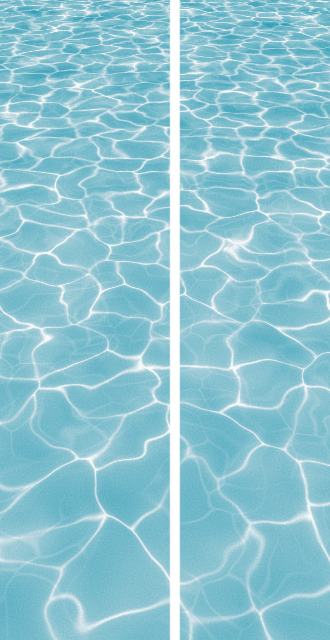
A WebGL 1 fragment shader for this texture:

```glsl
precision highp float;

uniform vec2 u_resolution;

vec2 hash2(vec2 p) {
  vec3 q = fract(p.xyx * vec3(0.1031, 0.1030, 0.0973));
  q += dot(q, q.yzx + 33.33);
  return fract((q.xx + q.yz) * q.zy);
}

float gradientNoise(vec2 p) {
  vec2 i = floor(p), f = fract(p);
  vec2 u = f * f * f * (f * (f * 6.0 - 15.0) + 10.0);
  vec2 e = vec2(0.0, 1.0);
  float a = dot(hash2(i) * 2.0 - 1.0, f);
  float b = dot(hash2(i + e.yx) * 2.0 - 1.0, f - e.yx);
  float c = dot(hash2(i + e.xy) * 2.0 - 1.0, f - e.xy);
  float d = dot(hash2(i + e.yy) * 2.0 - 1.0, f - e.yy);
  return mix(mix(a, b, u.x), mix(c, d, u.x), u.y);
}

vec2 warp(vec2 p) {
  return vec2(gradientNoise(p), gradientNoise(p + vec2(17.3, 41.7)));
}

// x: closeness to a cell border, y: closeness to a junction
vec2 cellBorders(vec2 p) {
  vec2 i = floor(p), f = fract(p);
  vec3 nearest = vec3(9.0);
  for (int y = -1; y <= 1; y++) {
    for (int x = -1; x <= 1; x++) {
      vec2 cell = vec2(float(x), float(y));
      float d = length(cell + 0.08 + 0.84 * hash2(i + cell) - f);
      if (d < nearest.x) nearest = vec3(d, nearest.xy);
      else if (d < nearest.y) nearest = vec3(nearest.x, d, nearest.y);
      else nearest.z = min(nearest.z, d);
    }
  }
  return nearest.yz - nearest.x;
}

void main() {
  vec2 uv = gl_FragCoord.xy / u_resolution.y;
  float across = gl_FragCoord.x / u_resolution.x;

  // Water plane receding towards the top
  float nearness = 1.28 - uv.y;
  float far = smoothstep(0.8, 0.28, nearness);
  vec2 water = vec2((uv.x - 0.26) * 9.0, 11.0) / nearness + vec2(60.0, 20.0);
  vec2 bent = water + 0.65 * warp(water * 0.85) + 0.2 * warp(water * 2.3);

  // Caustic network, fading in and out along its lines
  vec2 border = cellBorders(bent);
  vec2 fine = cellBorders(bent * 1.7 + 0.4 * warp(water * 1.4 + 8.0) + 31.0);
  float strength = smoothstep(-0.45, 0.35, gradientNoise(water * 0.9 + 5.0));
  float width = mix(0.075, 0.3, far);
  float line = smoothstep(width, 0.0, border.x) * mix(0.3, 1.0, strength);
  float fineLine = smoothstep(width * 1.6, 0.0, fine.x) * (1.0 - strength);
  float glow = exp(-5.0 * border.x);
  float junction = smoothstep(0.22, 0.0, border.y);

  // Soft shading, surface reflections and distant ripples
  float shade = gradientNoise(water * 0.7 + 90.0) + 0.6 * gradientNoise(bent * 1.9);
  float contour = abs(gradientNoise(bent * vec2(0.8, 1.1) + 50.0));
  float reflection = smoothstep(0.05, 0.0, contour) * smoothstep(0.1, 0.5, uv.y);
  float ripple = gradientNoise(water * vec2(0.55, 0.8) + 12.0);
  float grain = gradientNoise(uv * 370.0);

  float tone = 0.29 + 0.36 * shade + 0.3 * glow + 0.22 * junction;
  tone += 0.68 * line + 0.25 * fineLine + 0.16 * reflection;
  tone += far * (0.65 * ripple - 0.12) + 0.2 * grain;
  tone += 0.1 * smoothstep(0.35, 0.0, abs(uv.y - 0.6));

  // Turquoise through pale blue to white
  vec3 color = mix(vec3(0.31, 0.67, 0.75), vec3(0.75, 0.85, 0.88), clamp(tone, -0.25, 1.0));
  color = mix(color, vec3(0.97, 0.98, 0.98), smoothstep(0.95, 1.5, tone));

  // White gap between the two panels
  float pixel = 1.0 / u_resolution.x;
  float gap = smoothstep(0.015 + pixel, 0.015 - pixel, abs(across - 0.53));
  gl_FragColor = vec4(mix(color, vec3(1.0), gap), 1.0);
}
```
